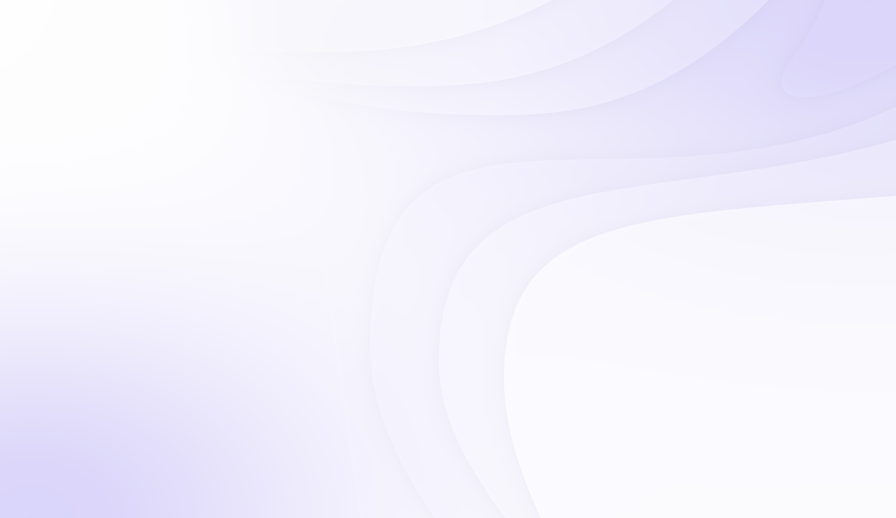
Give the GLSL for this background, as a Shadertoy shader.

```glsl
#define PAPER vec3(0.997, 0.996, 0.997)
#define LAVENDER vec3(0.825, 0.80, 0.975)
#define SHADOW_COLOR vec3(0.021, 0.021, 0.016)
#define SHADOW_WIDTH 0.017
#define RIM_LIGHT 0.25
#define ASPECT 1.73
#define CORNER_GLOW vec2(0.06, 0.0)
#define SKY_GLOW vec2(1.67, 1.0)
#define CURVE_STEPS 24

// Elliptical falloff around a centre
float glow(vec2 p, vec2 center, vec2 falloff) {
    vec2 d = p - center;
    return exp(-dot(d * d, falloff));
}

vec2 bezier(vec2 a, vec2 b, vec2 c, vec2 d, float t) {
    float s = 1.0 - t;
    return s * s * s * a + 3.0 * s * t * (s * b + t * c) + t * t * t * d;
}

// Nearest squared distance in x; sign flips at each crossing left of p
void traceCurve(vec2 p, vec2 a, vec2 b, vec2 c, vec2 d, inout vec2 state) {
    vec2 start = a;
    for (int i = 1; i <= CURVE_STEPS; i++) {
        vec2 end = bezier(a, b, c, d, float(i) / float(CURVE_STEPS));
        vec2 edge = end - start;
        vec2 rel = p - start;
        vec2 gap = rel - edge * clamp(dot(rel, edge) / dot(edge, edge), 0.0, 1.0);
        state.x = min(state.x, dot(gap, gap));
        if ((start.y > p.y) != (end.y > p.y)) {
            float crossing = start.x + edge.x * rel.y / edge.y;
            if (crossing < p.x) state.y = -state.y;
        }
        start = end;
    }
}

// Signed distance to two joined curves, positive on the right-hand sheet
float sheetDistance(vec2 p, vec2 a, vec2 b, vec2 c, vec2 join, vec2 d, vec2 e, vec2 f) {
    vec2 state = vec2(9.0, -1.0);
    traceCurve(p, a, b, c, join, state);
    traceCurve(p, join, d, e, f, state);
    return sqrt(state.x) * state.y;
}

// Signed distance to a rising wave, positive above it
float waveDistance(vec2 p, vec2 low, float steepness) {
    float dx = p.x - low.x;
    float k = dx > 0.0 ? steepness : 0.4 * steepness;
    float height = low.y + k * pow(abs(dx), 2.35);
    float slope = 2.35 * k * pow(abs(dx), 1.35);
    return (p.y - height) / sqrt(1.0 + slope * slope);
}

// Lay a sheet over the tint (x) and shadow (y), with a thin lit rim
void addSheet(inout vec2 surface, float dist, float gain, float lift, float strength) {
    float aa = 0.8 / iResolution.y;
    float inside = smoothstep(-aa, aa, dist) * strength;
    float shadow = strength * exp(-max(-dist, 0.0) / SHADOW_WIDTH);
    float rim = -RIM_LIGHT * exp(-max(dist, 0.0) / 0.005);
    surface.y = mix(surface.y + shadow, rim, inside);
    surface.x = mix(surface.x, surface.x * gain + lift, inside);
}

void mainImage(out vec4 fragColor, in vec2 fragCoord) {
    vec2 p = fragCoord / iResolution.xy * vec2(ASPECT, 1.0);

    // Background glows
    float tint = 0.76 * glow(p, CORNER_GLOW, vec2(3.3, 6.6))
               + 0.70 * glow(p, SKY_GLOW, vec2(1.8, 4.2));
    tint += 0.07 * smoothstep(0.3, 0.95, length(p - vec2(0.0, 1.0)));
    vec2 surface = vec2(tint, 0.0);

    // Deep pocket in the upper right
    float pocket = sheetDistance(p, vec2(1.802, 0.922), vec2(1.655, 0.816),
        vec2(1.514, 0.783), vec2(1.509, 0.839), vec2(1.505, 0.883),
        vec2(1.577, 0.910), vec2(1.613, 1.067));
    addSheet(surface, pocket, 1.0, 0.04, 1.0);

    // Upper waves, widest first, fading out to the left
    float fade = smoothstep(0.55, 1.2, p.x + 0.25 * p.y);
    addSheet(surface, waveDistance(p, vec2(0.968, 0.778), 1.05), 0.83, 0.0, fade);
    addSheet(surface, waveDistance(p, vec2(0.811, 0.834), 0.89), 0.84, 0.0, fade);
    addSheet(surface, waveDistance(p, vec2(0.608, 0.899), 0.63), 0.76, 0.0, fade);

    // Lower sheets, from the back to the front
    float back = sheetDistance(p, vec2(0.890, -0.065), vec2(0.777, 0.070),
        vec2(0.714, 0.215), vec2(0.714, 0.327), vec2(0.714, 0.944),
        vec2(1.261, 0.511), vec2(1.802, 0.832));
    float middle = sheetDistance(p, vec2(1.025, -0.065), vec2(0.901, 0.092),
        vec2(0.847, 0.193), vec2(0.847, 0.305), vec2(0.847, 0.731),
        vec2(1.306, 0.581), vec2(1.802, 0.753));
    float front = sheetDistance(p, vec2(1.070, -0.054), vec2(1.002, 0.081),
        vec2(0.973, 0.182), vec2(0.973, 0.271), vec2(0.973, 0.601),
        vec2(1.261, 0.581), vec2(1.802, 0.628));
    addSheet(surface, back, 0.82, 0.07, 1.0);
    addSheet(surface, middle, 0.80, 0.02, 1.0);
    addSheet(surface, front, 0.52, 0.0, 1.0);

    // Faint crease left of the sheets
    float crease = abs(p.x - 0.698 + 0.146 * p.y);
    surface.x -= 0.03 * smoothstep(0.006, 0.0, crease) * smoothstep(0.54, 0.35, p.y);

    vec3 color = mix(PAPER, LAVENDER, clamp(surface.x, 0.0, 1.0));
    fragColor = vec4(color - SHADOW_COLOR * surface.y, 1.0);
}
```
